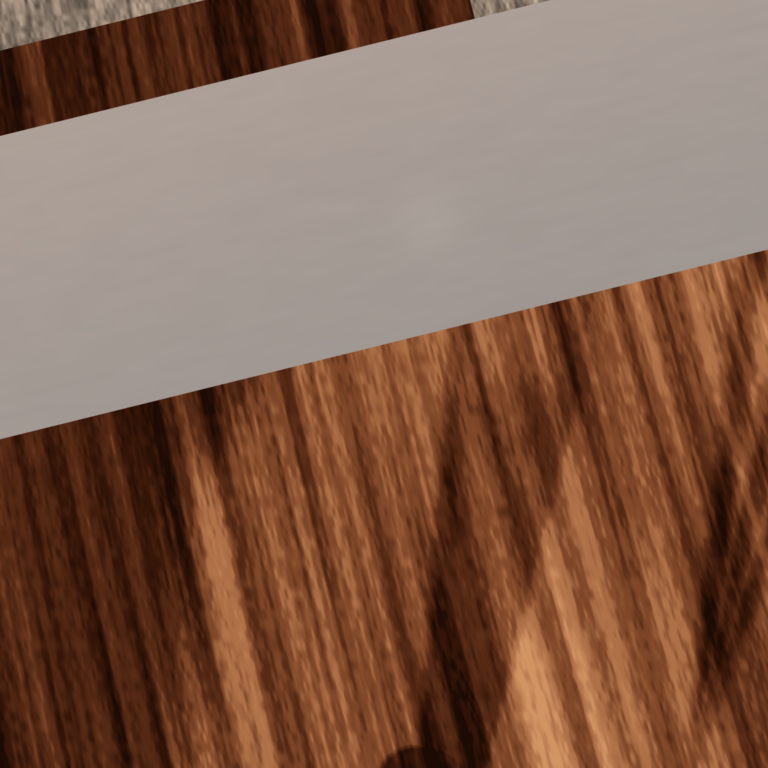
Write a Shadertoy shader that draws this texture.

```glsl
// Striped walnut boards crossed by a pale slanted band, with soft cast shadows.
const float BAND_SLOPE = 0.247;
const float BAND_LOW = 0.428;      // heights where the slanted edges meet x = 0
const float BAND_HIGH = 0.823;
const float BOARD_TOP = 0.934;
const float BOARD_END = 0.612;
const float GRAIN_GAIN = 1.45;
const float FIBRE_GAIN = 0.24;
const vec3 WOOD_BLACK = vec3(0.11, 0.04, 0.015);
const vec3 WOOD_DARK = vec3(0.20, 0.08, 0.03);
const vec3 WOOD_BROWN = vec3(0.33, 0.16, 0.08);
const vec3 WOOD_MID = vec3(0.50, 0.28, 0.16);
const vec3 WOOD_LIGHT = vec3(0.68, 0.44, 0.28);
const vec3 WOOD_GLINT = vec3(0.82, 0.58, 0.39);
const vec3 BAND_WARM = vec3(0.68, 0.628, 0.595);
const vec3 BAND_COOL = vec3(0.625, 0.592, 0.572);
const vec3 CLOTH = vec3(0.55, 0.485, 0.425);
const vec2 GLOW_POS = vec2(0.56, 0.707);

float hash(vec2 p) {
    vec3 q = fract(vec3(p.xyx) * 0.1031);
    q += dot(q, q.yzx + 33.33);
    return fract((q.x + q.y) * q.z);
}

float noise(vec2 p) {
    vec2 i = floor(p), f = fract(p);
    f = f * f * (3.0 - 2.0 * f);
    return mix(mix(hash(i), hash(i + vec2(1, 0)), f.x),
               mix(hash(i + vec2(0, 1)), hash(i + vec2(1, 1)), f.x), f.y);
}

float bump(float x, float center, float width) {
    float d = (x - center) / width;
    return exp(-d * d);
}

// Coordinate across the fibres, which fan out slightly to the right.
float acrossGrain(vec2 p) {
    return p.x + (0.19 + 0.10 * p.x) * (p.y - 0.45);
}

// Signed streak strength: broad bands, a comb of fine stripes, short fibres.
float grain(vec2 p, float s) {
    float broad = noise(vec2(s * 22.0 + 7.0, p.y * 0.8)) - 0.5;
    float stripe = noise(vec2(s * 58.0 + 31.0, p.y * 1.0)) - 0.5;
    float comb = noise(vec2(s * 105.0 + 3.0, p.y * 1.4)) - 0.5;
    float hair = noise(vec2(s * 190.0 + 11.0, p.y * 3.0)) - 0.5;
    float combing = 0.6 + 0.5 * noise(vec2(s * 6.0, 2.5)) + 0.35 * bump(s, 0.40, 0.10);
    float g = 0.28 * broad + 0.34 * stripe + combing * (0.28 * comb + 0.18 * hair);
    float fibre = noise(vec2(s * 270.0, p.y * 75.0)) - 0.5;
    return GRAIN_GAIN * g + FIBRE_GAIN * fibre;
}

vec3 woodRamp(float t) {
    vec3 c = mix(WOOD_BLACK, WOOD_DARK, smoothstep(0.0, 0.18, t));
    c = mix(c, WOOD_BROWN, smoothstep(0.15, 0.40, t));
    c = mix(c, WOOD_MID, smoothstep(0.38, 0.64, t));
    c = mix(c, WOOD_LIGHT, smoothstep(0.62, 0.88, t));
    return mix(c, WOOD_GLINT, smoothstep(0.88, 1.18, t));
}

// Tapering shadow with a soft top, standing on a round foot.
float wedgeShadow(vec2 p) {
    float left = 0.543 + 0.08 * p.y;
    float right = 0.633 + 0.25 * p.y;
    float soft = 0.006 + 0.02 * p.y;
    float wedge = smoothstep(left - soft, left + soft, p.x)
                * (1.0 - smoothstep(right - soft, right + soft, p.x))
                * (1.0 - 0.75 * smoothstep(0.44, 0.56, p.y));
    float foot = 1.0 - smoothstep(0.85, 1.1, length((p - vec2(0.55, -0.01)) / vec2(0.058, 0.04)));
    return max(wedge * 0.72, foot);
}

// Thin shadows fanning up from the lower right, the first one heaviest.
float fanShadow(vec2 p) {
    float shade = 0.0;
    for (int i = 0; i < 3; i++) {
        float k = float(i);
        float center = 0.902 + (0.115 + 0.11 * k) * p.y;
        float strength = (0.65 + 0.45 * noise(vec2(k * 7.3, p.y * 9.0))) * (1.0 - 0.12 * k);
        shade = max(shade, bump(p.x, center, 0.010 + 0.020 * p.y) * strength);
    }
    return shade * smoothstep(-0.15, 0.18, p.y);
}

vec3 lowerBoard(vec2 p) {
    float s = acrossGrain(p);
    float g = grain(p, s);
    float edge = 0.255 + 0.05 * smoothstep(0.33, 0.50, p.y);
    float lit = smoothstep(-0.05, 0.05, p.x - edge + 0.03 * g);
    float tone = mix(0.22, 0.69, lit) + g * mix(0.72, 0.85, lit);
    tone += 0.08 * bump(p.x, 0.43, 0.14);
    tone -= 0.20 * bump(s, 0.765, 0.014);
    tone += 0.22 * bump(s, 0.795, 0.020) * (1.0 - smoothstep(0.20, 0.36, p.y));
    tone += 0.20 * bump(s, 0.615, 0.020) * (1.0 - smoothstep(0.12, 0.25, p.y));
    tone -= 0.20 * bump(p.x, 0.576 + 0.03 * p.y, 0.016) * smoothstep(0.15, 0.40, p.y);
    tone -= 0.45 * wedgeShadow(p) + 0.42 * fanShadow(p);
    return woodRamp(tone);
}

vec3 upperBoard(vec2 p) {
    float g = grain(p + vec2(0.37, 0.0), acrossGrain(p) + 0.37);
    return woodRamp(0.18 + 0.14 * bump(p.x, 0.25, 0.17) + 0.68 * g);
}

vec3 paleBand(vec2 p) {
    float level = p.y - BAND_SLOPE * p.x;
    float height = (level - BAND_LOW) / (BAND_HIGH - BAND_LOW);
    vec3 c = mix(BAND_COOL, BAND_WARM, clamp(0.15 + 0.85 * height - 0.25 * p.x, 0.0, 1.0));
    c += 0.022 * bump(length(p - GLOW_POS), 0.0, 0.042);
    return c + 0.010 * (noise(vec2(p.x * 22.0, level * 90.0)) - 0.5);
}

vec3 cloth(vec2 p) {
    float s = acrossGrain(p);
    float weave = 0.55 * noise(vec2(s * 150.0, p.y * 14.0)) + 0.45 * noise(vec2(s * 250.0, p.y * 130.0));
    return CLOTH * (0.55 + 0.90 * weave);
}

void mainImage(out vec4 fragColor, in vec2 fragCoord) {
    vec2 p = fragCoord / iResolution.xy;
    float aa = 1.0 / iResolution.y;
    float level = p.y - BAND_SLOPE * p.x;
    float endX = BOARD_END + 0.25 * (1.0 - p.y);
    float clothMask = max(smoothstep(-aa, aa, level - BOARD_TOP), smoothstep(-aa, aa, p.x - endX));
    vec3 color = mix(upperBoard(p), cloth(p), clothMask);
    color = mix(paleBand(p), color, smoothstep(-aa, aa, level - BAND_HIGH));
    color = mix(lowerBoard(p), color, smoothstep(-aa, aa, level - BAND_LOW));
    fragColor = vec4(color, 1.0);
}
```
